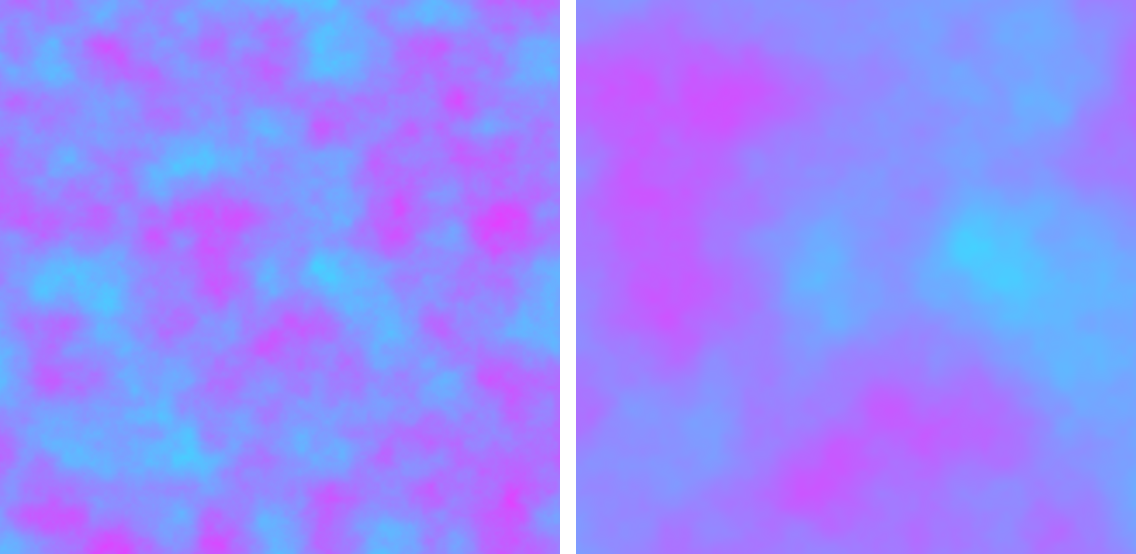
Left, the full canvas; right, a detail of the centre.
Write a WebGL 2 fragment shader that draws this texture.

```glsl
#version 300 es
precision highp float;
precision highp int;
// Soft cloudy fractal noise blending from cyan through violet to magenta.

uniform vec2 u_resolution;
out vec4 fragColor;

const vec3 CYAN = vec3(0.16, 0.92, 1.0);
const vec3 MAGENTA = vec3(0.98, 0.165, 1.0);
const float BASE_CELLS = 10.0;   // coarsest noise cells per canvas height
const int OCTAVES = 6;
const float GAIN = 0.5;          // amplitude ratio between octaves
const float LACUNARITY = 2.0;    // frequency ratio between octaves
const float CONTRAST = 1.0;
const vec2 OCTAVE_SHIFT = vec2(17.37, 41.73);
const uint SEED = 29u;

// Integer hash of a lattice point, mapped to 0..1
float hash(ivec2 cell, uint salt) {
    uint h = uint(cell.x) * 1597334677u ^ uint(cell.y) * 3812015801u;
    h ^= (salt + SEED) * 2654435769u;
    h = (h ^ (h >> 16)) * 2146121005u;
    h = (h ^ (h >> 15)) * 2221713035u;
    h ^= h >> 16;
    return float(h >> 8) / 16777216.0;
}

// Smoothly interpolated lattice noise
float valueNoise(vec2 p, uint salt) {
    vec2 corner = floor(p);
    vec2 t = p - corner;
    t = t * t * (3.0 - 2.0 * t);
    ivec2 c = ivec2(corner);
    float bottom = mix(hash(c, salt), hash(c + ivec2(1, 0), salt), t.x);
    float top = mix(hash(c + ivec2(0, 1), salt), hash(c + ivec2(1, 1), salt), t.x);
    return mix(bottom, top, t.y);
}

// Sum of octaves, normalised to 0..1
float fbm(vec2 p) {
    float sum = 0.0;
    float total = 0.0;
    float amplitude = 1.0;
    for (int i = 0; i < OCTAVES; i++) {
        sum += amplitude * valueNoise(p, uint(i));
        total += amplitude;
        amplitude *= GAIN;
        p = p * LACUNARITY + OCTAVE_SHIFT;
    }
    return sum / total;
}

void main() {
    vec2 uv = gl_FragCoord.xy / u_resolution.y;
    float cloud = fbm(uv * BASE_CELLS);
    float blend = clamp(0.5 + (cloud - 0.5) * CONTRAST, 0.0, 1.0);
    fragColor = vec4(mix(CYAN, MAGENTA, blend), 1.0);
}
```
